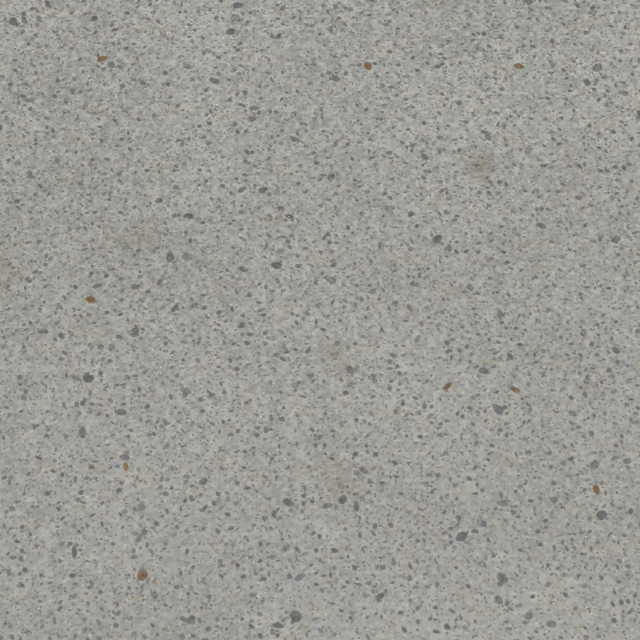
This texture is drawn by a Shadertoy shader. Its source:

```glsl
// Worn grey concrete paving with dark stone chips, pale grit and faint rusty stains.

float hash(vec2 p)
{
    vec3 q = fract(p.xyx * vec3(0.1031, 0.1030, 0.0973));
    q += dot(q, q.yzx + 33.33);
    return fract((q.x + q.y) * q.z);
}

float noise(vec2 p)
{
    vec2 cell = floor(p), f = fract(p);
    f = f * f * (3.0 - 2.0 * f);
    return mix(mix(hash(cell), hash(cell + vec2(1, 0)), f.x),
               mix(hash(cell + vec2(0, 1)), hash(cell + vec2(1, 1)), f.x), f.y);
}

// Scattered irregular ellipses: x is coverage, y a random value of the chip.
// Radius is in cells, blur in canvas units.
vec2 chips(vec2 p, float cells, float share, float radius, float blur, float seed)
{
    p = p * cells + seed * 7.3;
    vec2 home = floor(p), result = vec2(0);
    float wobble = 0.5 * (noise(p * 2.6 + seed) - 0.5);
    float soft = max(blur, 0.8 / iResolution.y) * cells;
    for (int y = -1; y <= 1; y++)
    for (int x = -1; x <= 1; x++)
    {
        vec2 cell = home + vec2(x, y);
        vec2 id = cell + seed * 31.0;
        if (hash(id) > share) continue;
        vec2 center = cell + 0.1 + 0.8 * vec2(hash(id + 11.7), hash(id + 23.1));
        float angle = 2.8 * (hash(id + 37.9) - 0.6);
        float c = cos(angle), s = sin(angle);
        vec2 local = mat2(c, -s, s, c) * (p - center);
        float size = radius * mix(0.65, 1.35, hash(id + 51.3));
        vec2 axes = size * vec2(1.0, mix(0.42, 0.85, hash(id + 67.7)));
        float d = (length(local / axes) - 1.0 + wobble) * axes.y;
        float cover = smoothstep(soft, -soft, d);
        if (cover > result.x) result = vec2(cover, hash(id + 83.9));
    }
    return result;
}

void mainImage(out vec4 fragColor, in vec2 fragCoord)
{
    vec2 uv = fragCoord / iResolution.y;
    // The ground recedes slightly, so grains shrink towards the top.
    vec2 ground = vec2((uv.x - 0.5) * (1.0 + 0.2 * uv.y) + 2.0,
                       uv.y * (1.0 + 0.2 * uv.y) + 1.0);

    // Cement with broad mottling and fine sandy grain.
    float broad = noise(ground * 5.0) + 0.6 * noise(ground * 13.0) - 0.8;
    float sand = 0.6 * noise(ground * vec2(145, 175)) + 0.4 * noise(ground * 290.0 + 9.0) - 0.5;
    vec3 color = vec3(0.636, 0.634, 0.612) + 0.025 * broad;
    color += sand * mix(0.13, 0.21, uv.y);
    color += vec3(0.014, 0.0, -0.012) * (noise(ground * 42.0 + 5.0) - 0.5);

    // Diffuse brown stains, broken up by the sand.
    vec2 stain = chips(ground, 5.0, 0.16, 0.17, 0.025, 1.0);
    color = mix(color, vec3(0.51, 0.47, 0.40) + 0.15 * sand,
                stain.x * mix(0.12, 0.5, stain.y) * (0.6 + 0.8 * noise(ground * 60.0)));

    // Pale pebbles.
    vec2 pale = chips(ground, 27.0, 0.06, 0.26, 0.003, 2.0);
    color = mix(color, vec3(0.70, 0.70, 0.67) + 0.08 * sand, 0.65 * pale.x);

    // Dark chips, from small specks to stones.
    vec2 speck = chips(ground, 140.0, 0.5, 0.29, 0.0012, 3.0);
    color = mix(color, vec3(0.47, 0.47, 0.455), speck.x * mix(0.35, 0.95, speck.y));
    vec2 chip = chips(ground, 72.0, 0.46, 0.28, 0.0014, 4.0);
    color = mix(color, vec3(0.425, 0.43, 0.425) + 0.1 * sand, chip.x * mix(0.45, 1.0, chip.y));
    vec2 stone = chips(ground, 31.0, 0.13, 0.23, 0.0016, 5.0);
    color = mix(color, vec3(0.41, 0.415, 0.42) + 0.15 * sand, stone.x * mix(0.5, 1.0, stone.y));

    // Rare rusty stones and ochre grit.
    vec2 rust = chips(ground, 23.0, 0.014, 0.19, 0.0016, 6.0);
    color = mix(color, vec3(0.47, 0.37, 0.27) + 0.15 * sand, 0.85 * rust.x);
    vec2 ochre = chips(ground, 85.0, 0.02, 0.30, 0.0015, 7.0);
    color = mix(color, vec3(0.66, 0.60, 0.48), 0.6 * ochre.x);

    // Bright glints of quartz.
    vec2 glint = chips(ground, 150.0, 0.07, 0.24, 0.001, 8.0);
    color = mix(color, vec3(0.78, 0.78, 0.75), glint.x * mix(0.3, 0.9, glint.y));

    fragColor = vec4(color, 1.0);
}
```
